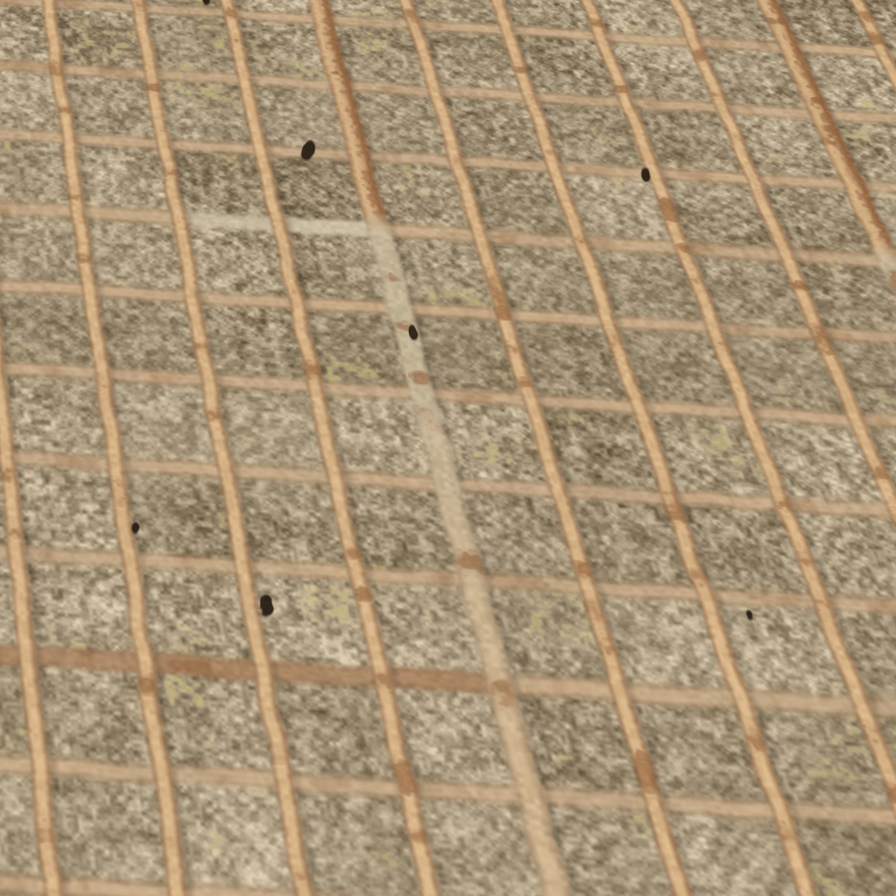
This texture is drawn by a WebGL 1 fragment shader. Its source:

```glsl
precision highp float;
// Weathered exposed-aggregate paving, scored into tiles by tan strips and seen in perspective.

uniform vec2 u_resolution;

#define HORIZON 2.483      // distance of the vanishing line above the top edge
#define ROW_RATE 35.2      // rows from the top edge to the vanishing line
#define ROW_TILT 0.06      // slope of the cross strips
#define SLAB 5.0           // tiles per slab, between wide joints
#define COL_HALF 0.076     // half width of strips, in tiles
#define ROW_HALF 0.080
#define JOINT_WIDEN 1.5
#define GRAIN 17.0         // pebbles per tile
#define GRAIN_CONTRAST 1.5
#define SPOTS 7            // dark scraps of debris

const vec3 STONE_DARK = vec3(0.45, 0.39, 0.29);
const vec3 STONE_LIGHT = vec3(0.80, 0.735, 0.625);
const vec3 STRIP_LIGHT = vec3(0.84, 0.70, 0.53);
const vec3 STRIP_TAN = vec3(0.74, 0.625, 0.49);
const vec3 RUST = vec3(0.55, 0.37, 0.23);
const vec3 DEPOSIT = vec3(0.76, 0.71, 0.60);
const vec3 DEBRIS = vec3(0.13, 0.09, 0.06);

float hash(vec2 p) {
  return fract(sin(dot(p, vec2(127.1, 311.7))) * 43758.5453);
}

float noise(vec2 p) {
  vec2 i = floor(p), f = fract(p);
  f = f * f * (3.0 - 2.0 * f);
  return mix(mix(hash(i), hash(i + vec2(1.0, 0.0)), f.x),
             mix(hash(i + vec2(0.0, 1.0)), hash(i + vec2(1.0, 1.0)), f.x), f.y);
}

// Column and row coordinates on the paving; p.y runs down from the top edge.
vec2 pavingCoords(vec2 p) {
  float col = (p.x - 0.354 - 0.268 * p.y) / (0.1003 + 0.0404 * p.y);
  float y = p.y - ROW_TILT * p.x;
  return vec2(col, ROW_RATE * y / (y + HORIZON));
}

// 1 inside a strip, fading to 0 over a soft edge.
float strip(float d, float halfWidth, float soft) {
  return 1.0 - smoothstep(halfWidth - soft, halfWidth + soft, abs(d));
}

vec3 aggregate(vec2 g) {
  vec2 tile = floor(g);
  float pebbles = 0.5 * noise(g * GRAIN) + 0.3 * noise(g * GRAIN * 1.9 + 31.0)
                + 0.2 * noise(g * GRAIN * 0.5 + 57.0);
  float wear = noise(g * 0.7 + 11.0);
  float contrast = GRAIN_CONTRAST * mix(0.75, 1.2, wear);
  float tone = 0.5 + (pebbles - 0.5) * contrast;
  tone += 0.24 * (hash(tile + 3.0) - 0.5) + 0.30 * (noise(g * 0.9 + 5.0) - 0.5);
  tone += 0.08 * smoothstep(1.0, -3.0, g.x);
  vec3 color = mix(STONE_DARK, STONE_LIGHT, clamp(tone, -0.2, 1.2));
  float moss = smoothstep(0.72, 0.95, noise(g * 2.3 + 71.0)) * smoothstep(0.5, 0.7, pebbles);
  return mix(color, vec3(0.71, 0.65, 0.36), 0.5 * moss);
}

void main() {
  vec2 p = gl_FragCoord.xy / u_resolution;
  p.y = 1.0 - p.y;
  vec2 g = pavingCoords(p);
  vec3 color = aggregate(g);

  // Slightly wavering strips, with wider joints around each slab
  vec2 w = g + 0.035 * (vec2(noise(g * 3.0 + 9.0), noise(g * 3.0 + 43.0)) - 0.5);
  vec2 line = floor(w + 0.5);
  vec2 d = w - line;
  float colJoint = 1.0 - step(0.5, mod(line.x + 0.5, SLAB) - 0.5);
  float rowJoint = 1.0 - step(0.5, abs(mod(line.y + 0.5, SLAB) - 3.5));
  float colHalf = COL_HALF * mix(1.0, JOINT_WIDEN, colJoint);
  float rowHalf = ROW_HALF * mix(1.0, 1.2, rowJoint);
  float soft = 0.025 + 8.0 / u_resolution.y;
  float grit = noise(g * 22.0 + 17.0) - 0.5;
  float patches = noise(g * vec2(4.0, 5.0) + 23.0);

  // Cross strips: dull and partly worn away
  float rowEdge = smoothstep(0.3, 1.0, abs(d.y) / rowHalf);
  vec3 rowColor = mix(STRIP_TAN + 0.05, STRIP_TAN - 0.07, rowEdge);
  float brownJoint = rowJoint * step(6.0, line.y) * (1.0 - smoothstep(-0.1, 0.1, g.x));
  rowColor = mix(rowColor, RUST, 0.5 * brownJoint + 0.3 * smoothstep(0.7, 0.95, patches));
  float paleJoint = rowJoint * step(line.y, 5.0) * smoothstep(-2.0, -1.8, g.x)
                  * (1.0 - smoothstep(-0.1, 0.1, g.x));
  rowColor = mix(rowColor, DEPOSIT + 0.05, paleJoint);
  float rowCover = strip(d.y, rowHalf, soft * 1.4) * mix(0.70, 1.0, noise(g * 1.7 + 37.0));
  color = mix(color, rowColor + 0.07 * grit, rowCover);

  // Long strips: rounded, bright along the crest, rusty at the sides
  float across = d.x / colHalf;
  color *= 1.0 - 0.14 * strip(d.x - 0.03, colHalf + 0.02, 0.04);
  vec3 colColor = mix(STRIP_LIGHT, STRIP_TAN - vec3(0.08, 0.11, 0.12),
                      smoothstep(0.25, 1.0, abs(across + 0.1)));
  float above = 1.0 - smoothstep(2.7, 3.1, g.y);
  colColor = mix(colColor, RUST, colJoint * above * smoothstep(-0.4, 0.7, across + grit) * 0.8);
  float deposit = colJoint * (1.0 - above) * mix(0.9, 0.4, smoothstep(4.0, 9.0, g.y));
  colColor = mix(colColor, DEPOSIT, deposit);
  colColor = mix(colColor, RUST, 0.65 * smoothstep(0.68, 0.92, patches + 0.25 * grit));
  color = mix(color, colColor + 0.09 * grit, strip(d.x, colHalf, soft));

  // Scattered dark debris
  for (int i = 0; i < SPOTS; i++) {
    vec2 id = vec2(float(i) + 1.0, 4.7);
    vec2 q = p - vec2(hash(id), hash(id + 19.3));
    q.x += 0.5 * (hash(id + 7.1) - 0.5) * q.y;
    float radius = mix(0.004, 0.010, hash(id + 2.9)) * (0.75 + 0.5 * noise(p * 150.0));
    float spot = length(q * vec2(1.4, 0.9)) - radius;
    color = mix(color, DEBRIS, 0.9 * (1.0 - smoothstep(-0.002, 0.002, spot)));
  }

  gl_FragColor = vec4(clamp(color, 0.0, 1.0), 1.0);
}
```
